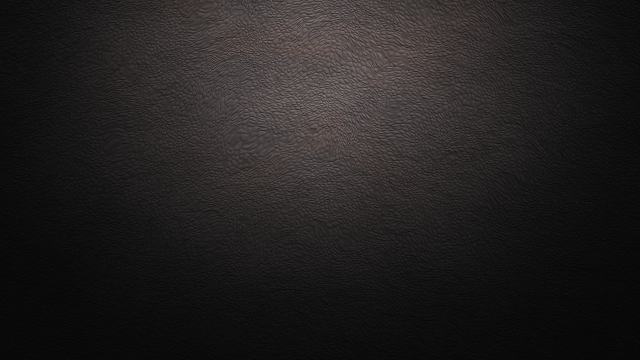
Write a Shadertoy shader that draws this texture.

```glsl
const vec2 GLOW_CENTER = vec2(0.0, 0.33);    // in canvas heights from the middle
const vec2 GLOW_SPREAD = vec2(0.39, 0.335);
const float GLOW_LEVEL = 0.315;
const float BASE_LEVEL = 0.033;
const vec2 GRAIN_SCALE = vec2(76.0, 112.0);  // cells per canvas height
const vec2 LIGHT_STEP = vec2(0.0010, 0.0030);
const float RELIEF = 0.52;
const float GROOVE_SHADE = 0.22;
const float MOTTLE = 0.24;
const float GRAIN_LEAN = 0.32;               // slant of the grain away from the middle
const vec3 DARK_TINT = vec3(1.0, 0.97, 0.98);
const vec3 LIT_TINT = vec3(1.06, 0.965, 0.96);
const vec3 WARM_TINT = vec3(1.04, 0.99, 0.96);

vec2 hash22(vec2 p) {
    vec3 q = fract(p.xyx * vec3(0.1031, 0.1030, 0.0973));
    q += dot(q, q.yzx + 33.33);
    return fract((q.xx + q.yz) * q.zy);
}

float valueNoise(vec2 p) {
    vec2 cell = floor(p), f = fract(p);
    f = f * f * (3.0 - 2.0 * f);
    float low = mix(hash22(cell).x, hash22(cell + vec2(1, 0)).x, f.x);
    float high = mix(hash22(cell + vec2(0, 1)).x, hash22(cell + vec2(1, 1)).x, f.x);
    return mix(low, high, f.y);
}

float fbm(vec2 p) {
    float sum = 0.0, weight = 0.5;
    for (int i = 0; i < 4; i++) {
        sum += weight * valueNoise(p);
        p = mat2(1.6, 1.2, -1.2, 1.6) * p + 7.3;
        weight *= 0.5;
    }
    return sum / 0.9375;
}

// Irregular pebbles separated by grooves
float pebbles(vec2 p) {
    vec2 cell = floor(p), f = fract(p);
    float nearest = 8.0, second = 8.0;
    for (int y = -1; y <= 1; y++) {
        for (int x = -1; x <= 1; x++) {
            vec2 neighbor = vec2(x, y);
            float d = length(neighbor + hash22(cell + neighbor) - f);
            second = min(second, max(nearest, d));
            nearest = min(nearest, d);
        }
    }
    return smoothstep(0.0, 0.6, second - nearest);
}

// Coordinates whose lines fall away from the middle, with uneven bends
vec2 grainFlow(vec2 p) {
    vec2 bend = vec2(valueNoise(p * 8.0 + 60.0), valueNoise(p * 8.0 + 31.7)) - 0.5;
    vec2 ripple = vec2(valueNoise(p * 27.0 + 90.0), valueNoise(p * 27.0 + 71.3)) - 0.5;
    vec2 q = p + 0.060 * bend + 0.014 * ripple;
    q.y += GRAIN_LEAN * sqrt(p.x * p.x + 0.02);
    return q;
}

// Thin creases running along the flow
float creases(vec2 q) {
    float longLine = abs(fbm(q * vec2(7.0, 19.0) + 103.0) - 0.5);
    float shortLine = abs(valueNoise(q * vec2(26.0, 62.0) + 150.0) - 0.5);
    return 0.5 * smoothstep(0.0, 0.05, longLine) + 0.5 * smoothstep(0.0, 0.16, shortLine);
}

float leatherHeight(vec2 p) {
    vec2 q = grainFlow(p);
    float grain = pebbles(q * GRAIN_SCALE + 200.0);
    float fine = valueNoise(p * vec2(130.0, 180.0) + 400.0);
    float medium = valueNoise(q * vec2(34.0, 58.0) + 300.0);
    return 0.50 * grain + 0.24 * fine + 0.26 * medium + 0.36 * creases(q);
}

void mainImage(out vec4 fragColor, in vec2 fragCoord) {
    vec2 p = (fragCoord - 0.5 * iResolution.xy) / iResolution.y;

    // Spotlight from the upper middle
    vec2 g = (p - GLOW_CENTER) / GLOW_SPREAD;
    float glow = exp(-0.5 * dot(g, g));
    float level = BASE_LEVEL + GLOW_LEVEL * glow;

    // Relief lit from above
    float height = leatherHeight(p);
    float slope = height - leatherHeight(p + LIGHT_STEP);
    float shade = 1.0 + RELIEF * slope + GROOVE_SHADE * (height - 0.76);

    // Soft uneven wear and warm stains
    float wear = fbm(p * vec2(5.5, 9.0) + 17.0) - 0.5;
    shade *= 1.0 + MOTTLE * wear;
    float warmth = smoothstep(0.5, 0.75, fbm(p * vec2(5.0, 8.0) + 53.0));

    vec3 tint = mix(DARK_TINT, LIT_TINT, smoothstep(0.0, 0.5, glow));
    tint *= mix(vec3(1.0), WARM_TINT, warmth * glow);
    fragColor = vec4(clamp(level * max(shade, 0.15) * tint, 0.0, 1.0), 1.0);
}
```
